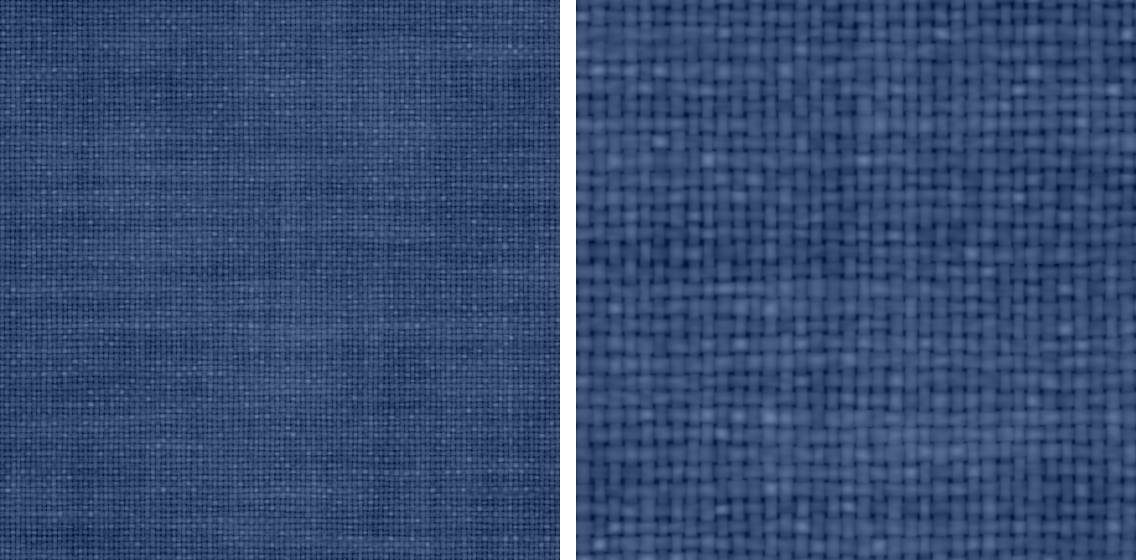
Left: the whole. Right: its middle third, enlarged.
Give the GLSL for this texture, as a three.js fragment shader.

```glsl
// Plain-weave blue linen: warp and weft threads pass over and under each other
// in a checkerboard, leaving small dark gaps at the corners of each crossing.
// Gradient noise varies thread width, tone and path to give slubs and streaks.

#define THREADS vec2(108.0, 92.0)
#define BASE_COLOR vec3(0.208, 0.288, 0.440)
#define GAP_TONE -0.175
#define THREAD_TONE -0.003
#define HALF_WIDTH 0.390
#define EDGE_SOFT 0.13
#define WOBBLE 0.32
#define SLUB 0.20
#define STREAK 0.072
#define FLECK 0.130
#define FIBRE 0.080
#define MOTTLE 0.042

varying vec2 vUv;

float hash(vec2 p) {
  vec3 q = fract(vec3(p.xyx) * 0.1031);
  q += dot(q, q.yzx + 33.33);
  return fract((q.x + q.y) * q.z);
}

vec2 gradientAt(vec2 cell) {
  float angle = 6.28318 * hash(cell + 157.0);
  return vec2(cos(angle), sin(angle));
}

// Gradient noise, roughly -0.7 to 0.7
float noise(vec2 p) {
  vec2 i = floor(p);
  vec2 f = p - i;
  vec2 u = f * f * f * (f * (f * 6.0 - 15.0) + 10.0);
  vec2 e = vec2(0.0, 1.0);
  float a = dot(gradientAt(i), f);
  float b = dot(gradientAt(i + e.yx), f - e.yx);
  float c = dot(gradientAt(i + e.xy), f - e.xy);
  float d = dot(gradientAt(i + e.yy), f - e.yy);
  return mix(mix(a, b, u.x), mix(c, d, u.x), u.y);
}

// Soft-edged coverage of a thread at a distance from its centre line
float threadCover(float offset, float halfWidth) {
  return 1.0 - smoothstep(halfWidth - EDGE_SOFT, halfWidth + EDGE_SOFT, abs(offset));
}

// Rounded thread: bright on its crown, dark on its flanks and where it dips
float threadTone(float offset, float lift) {
  return THREAD_TONE + 0.055 * lift - 0.38 * offset * offset;
}

void main() {
  // Thread coordinates with slightly uneven paths
  vec2 p = vUv * THREADS;
  p += WOBBLE * vec2(noise(vec2(p.x * 0.45, vUv.y * 9.0)),
                     noise(vec2(vUv.x * 9.0 + 40.0, p.y * 0.45)));
  vec2 cell = floor(p);
  vec2 f = p - cell - 0.5;

  // Uneven yarn: slow changes along each thread, quick ones at each crossing
  float weftYarn = noise(vec2(vUv.x * 5.0, cell.y * 5.37 + 0.3))
                 + 0.5 * noise(vec2(vUv.x * 19.0, cell.y * 3.71 + 60.4));
  float warpYarn = noise(vec2(cell.x * 5.37 + 0.3, vUv.y * 4.0 + 90.0));
  float jitter = 0.12 * noise(p * 0.7 + 15.0);
  float weftCover = threadCover(f.y, HALF_WIDTH + SLUB * weftYarn + jitter);
  float warpCover = threadCover(f.x, HALF_WIDTH + 0.6 * SLUB * warpYarn - jitter);

  // Weft rides on top where side is +1, warp where it is -1
  float side = 1.0 - 2.0 * mod(cell.x + cell.y, 2.0);
  vec2 crown = cos(3.14159 * f);
  float weft = threadTone(f.y, side * crown.x) + STREAK * weftYarn;
  float warp = threadTone(f.x, -side * crown.y) + 0.7 * STREAK * warpYarn;

  // Pale flecks on a few raised crossings
  float chance = hash(cell + 11.0);
  float spot = crown.x * crown.y * crown.y;
  float fleck = FLECK * chance * chance * chance * spot;
  weft += fleck * step(0.0, side);
  warp += 0.4 * fleck * step(side, 0.0);

  // Layer the lower thread, then the upper one, over the gap
  float warpOnTop = mix(mix(GAP_TONE, weft, weftCover), warp, warpCover);
  float weftOnTop = mix(mix(GAP_TONE, warp, warpCover), weft, weftCover);
  float tone = side > 0.0 ? weftOnTop : warpOnTop;

  // Long slubs fill the gaps along short stretches of weft
  float slub = smoothstep(0.34, 0.60, noise(vec2(vUv.x * 4.0 + 20.0, vUv.y * 46.0)));
  tone = mix(tone, 0.012 + 0.3 * tone, 0.65 * slub);

  // Fibre grain, cloth-wide bands and gentle mottling
  tone += FIBRE * noise(p * vec2(0.9, 2.1) + 70.0);
  tone += MOTTLE * noise(vec2(vUv.x * 2.5, vUv.y * 28.0 + 7.0));
  tone += 0.6 * MOTTLE * noise(vec2(vUv.x * 26.0 + 3.0, vUv.y * 2.0));
  tone += 0.7 * MOTTLE * noise(vUv * 3.0 + 31.0);

  // Light falls off a little towards the corners
  vec2 centred = vUv - 0.5;
  tone += 0.006 - 0.05 * dot(centred, centred);

  gl_FragColor = vec4(clamp(BASE_COLOR + tone, 0.0, 1.0), 1.0);
}
```
